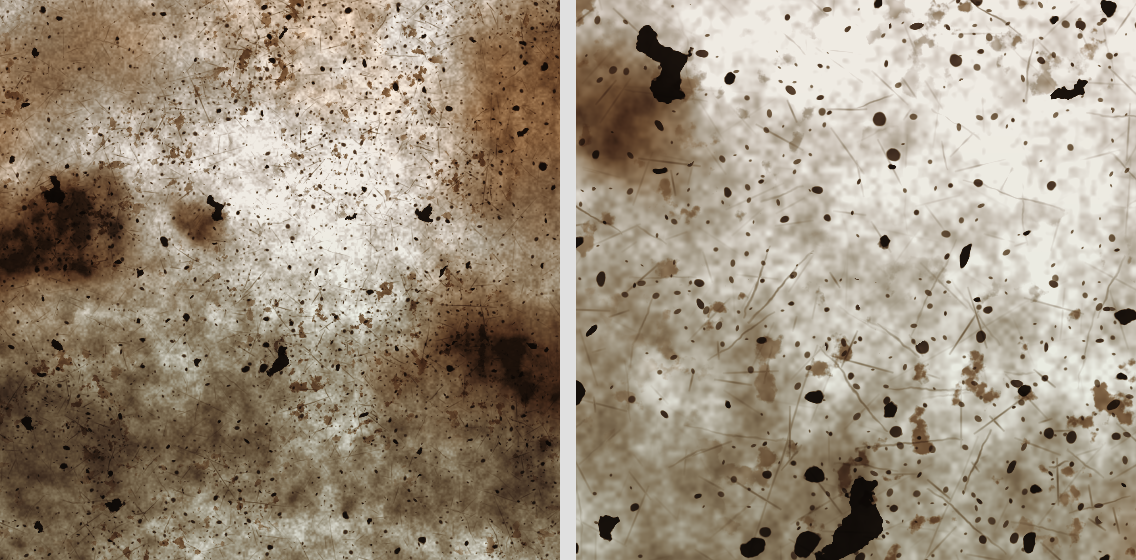
Left: the whole. Right: its middle third, enlarged.
Give the GLSL for this texture, as a WebGL 1 fragment shader.

```glsl
precision highp float;
// Grimy, weathered plaster: broad burnt stains over pale mottled ground, with
// ink-like blots, specks, fine scratches and grain. One brightness field is
// built from noise and cell layers, then coloured by a six-step brown ramp.
uniform vec2 u_resolution;

const vec3 SOOT  = vec3(0.10, 0.07, 0.05);
const vec3 UMBER = vec3(0.26, 0.18, 0.13);
const vec3 BROWN = vec3(0.40, 0.31, 0.22);
const vec3 TAN   = vec3(0.54, 0.46, 0.36);
const vec3 STONE = vec3(0.66, 0.61, 0.54);
const vec3 CHALK = vec3(0.82, 0.78, 0.74);
const vec3 GLARE = vec3(0.94, 0.92, 0.89);
const vec3 RUST_TINT = vec3(1.10, 0.95, 0.80);
const vec3 COOL_TINT = vec3(0.96, 1.00, 0.99);

const float LOW_LIGHT = 0.50;      // ground brightness at the bottom
const float HIGH_LIGHT = 0.69;     // and at the top
const float CLOUD_CONTRAST = 0.50;
const float MOTTLE_CONTRAST = 0.60;
const float GRAIN_CONTRAST = 0.22;
const float SCRATCH_DEPTH = 0.55;
const float SCRATCH_WIDTH = 0.0007;

float hash(vec2 p) {
  vec3 q = fract(vec3(p.xyx) * 0.1031);
  q += dot(q, q.yzx + 33.33);
  return fract((q.x + q.y) * q.z);
}

vec2 hash2(vec2 p) { return vec2(hash(p), hash(p + 57.3)); }

float noise(vec2 p) {
  vec2 i = floor(p), f = fract(p);
  f = f * f * (3.0 - 2.0 * f);
  return mix(mix(hash(i), hash(i + vec2(1, 0)), f.x),
             mix(hash(i + vec2(0, 1)), hash(i + 1.0), f.x), f.y);
}

float fbm(vec2 p) {
  float sum = 0.0, amp = 0.5;
  for (int i = 0; i < 5; i++) {
    sum += amp * noise(p);
    p = mat2(1.6, 1.2, -1.2, 1.6) * p + 17.0;
    amp *= 0.5;
  }
  return sum;
}

// Soft elliptical cloud, 1 in its middle.
float stain(vec2 p, vec2 center, vec2 size) {
  vec2 d = (p - center) / size;
  return exp(-dot(d, d));
}

// One random oval speck per grid cell; size is a share of the cell.
float specks(vec2 p, float freq, float density, float size, float px) {
  vec2 cell = floor(p * freq), id = cell + freq * 3.0;
  vec2 d = fract(p * freq) - mix(vec2(0.25), vec2(0.75), hash2(id));
  float a = 6.283 * hash(id + 11.0), r = hash(id + 23.0);
  d = mat2(cos(a), sin(a), -sin(a), cos(a)) * d;
  d.y *= 1.0 + 0.9 * hash(id + 31.0);
  float edge = length(d) - size * (0.3 + 0.7 * r * r);
  float aa = px * freq;
  return step(hash(id + 41.0), density) * (1.0 - smoothstep(-aa, aa, edge));
}

// Thin straight scratches in all directions, reaching into nearby cells.
float scratches(vec2 p, float freq, float px) {
  vec2 q = p * freq, cell = floor(q);
  float mark = 0.0;
  for (int y = -1; y <= 1; y++) for (int x = -1; x <= 1; x++) {
    vec2 c = cell + vec2(x, y), id = c + freq * 5.0;
    float a = 6.283 * hash(id + 7.0), strength = hash(id + 19.0);
    vec2 dir = vec2(cos(a), sin(a)), d = q - c - hash2(id);
    float reach = 0.15 + 0.75 * hash(id + 29.0);
    float along = dot(d, dir);
    float dist = length(d - dir * clamp(along, -reach, reach)) / freq;
    float line = 1.0 - smoothstep(0.0, SCRATCH_WIDTH + px * 0.7, dist);
    mark = max(mark, line * strength * strength * (1.0 - 0.6 * abs(along) / reach));
  }
  return mark;
}

vec3 ramp(float t) {
  vec3 c = mix(SOOT * 0.4, SOOT, smoothstep(0.0, 0.07, t));
  c = mix(c, UMBER, clamp((t - 0.07) / 0.12, 0.0, 1.0));
  c = mix(c, BROWN, clamp((t - 0.19) / 0.13, 0.0, 1.0));
  c = mix(c, TAN,   clamp((t - 0.32) / 0.15, 0.0, 1.0));
  c = mix(c, STONE, clamp((t - 0.47) / 0.14, 0.0, 1.0));
  c = mix(c, CHALK, clamp((t - 0.61) / 0.17, 0.0, 1.0));
  return mix(c, GLARE, clamp((t - 0.78) / 0.17, 0.0, 1.0));
}

void main() {
  float px = 1.0 / u_resolution.y;
  vec2 p = gl_FragCoord.xy * px;
  vec2 warp = vec2(fbm(p * 6.0), fbm(p * 6.0 + 40.0)) - 0.5;
  vec2 w = p + 0.22 * warp;
  float cloud = fbm(p * 5.0 + 9.0) - 0.48, mottle = fbm(p * 34.0) - 0.48;

  // Ground light, with a pale glow and faint vertical wipes.
  float tone = mix(LOW_LIGHT, HIGH_LIGHT, smoothstep(0.15, 0.75, p.y));
  tone += 0.20 * stain(w, vec2(0.66, 0.78), vec2(0.23, 0.34));
  tone += 0.25 * stain(w, vec2(0.72, 0.0), vec2(0.30, 0.06));
  tone += 0.12 * (noise(p * vec2(90.0, 4.0)) - 0.5) * smoothstep(0.4, 0.9, p.x);
  tone += CLOUD_CONTRAST * cloud + MOTTLE_CONTRAST * mottle;

  // Burnt stains, then rust and shadow around them.
  float burn = stain(w, vec2(0.07, 0.58), vec2(0.16, 0.06))
             + stain(w, vec2(0.92, 0.34), vec2(0.16, 0.075))
             + 0.9 * stain(w, vec2(0.375, 0.60), vec2(0.04, 0.07));
  float rust = stain(w, vec2(0.95, 0.78), vec2(0.11, 0.24))
             + 0.6 * stain(w, vec2(0.08, 0.88), vec2(0.20, 0.12));
  float shade = stain(w, vec2(0.14, 0.19), vec2(0.27, 0.14))
              + 0.8 * stain(w, vec2(0.05, 0.34), vec2(0.13, 0.07))
              + 0.8 * stain(w, vec2(0.94, 0.17), vec2(0.16, 0.12))
              + 0.4 * stain(w, vec2(0.47, 0.31), vec2(0.06, 0.22));
  tone *= 1.0 - 0.88 * min(burn * (1.0 + 1.5 * mottle), 1.0);
  tone *= 1.0 - 0.62 * clamp(rust * (1.0 + 2.0 * (mottle + cloud)), 0.0, 1.0);
  tone *= 1.0 - 0.55 * min(shade, 1.0);

  // Ragged blots, specks gathered in patches, and eaten-away pits.
  vec2 rag = vec2(fbm(p * 45.0), fbm(p * 45.0 + 80.0)) - 0.5;
  float patchy = smoothstep(0.35, 0.65, fbm(p * 7.0 + 60.0));
  float ink = specks(p + 0.045 * rag, 7.0, 0.38, 0.17, px);
  ink = max(ink, specks(p + 0.015 * rag, 22.0, 0.35, 0.17, px));
  ink = max(ink, 0.85 * specks(p + 0.006 * rag, 53.0, 0.15 + 0.35 * patchy, 0.24, px));
  ink = max(ink, 0.65 * specks(p + 0.003 * rag, 111.0, 0.10 + 0.35 * patchy, 0.30, px));
  float pits = smoothstep(0.60, 0.70, fbm(p * 65.0 + 30.0)) * patchy;
  float lines = max(scratches(p + 0.012 * warp, 13.0, px),
                max(scratches(p + 0.008 * rag, 27.0, px), scratches(p, 46.0, px)));
  tone *= 1.0 - SCRATCH_DEPTH * lines * (0.5 + 0.5 * patchy);
  tone *= (1.0 - 0.55 * pits) * (1.0 - 0.92 * ink);
  tone *= 1.0 + GRAIN_CONTRAST * (noise(p * 290.0) + noise(p * 170.0) - 1.0);

  // Warm the stained parts, cool the clean lower ground.
  float warmth = clamp(rust + burn + 0.6 * pits - 2.0 * cloud * p.y, 0.0, 1.0);
  vec3 tint = mix(mix(COOL_TINT, vec3(1.0), smoothstep(0.3, 0.7, p.y)), RUST_TINT, warmth);
  gl_FragColor = vec4(clamp(ramp(tone) * tint, 0.0, 1.0), 1.0);
}
```
